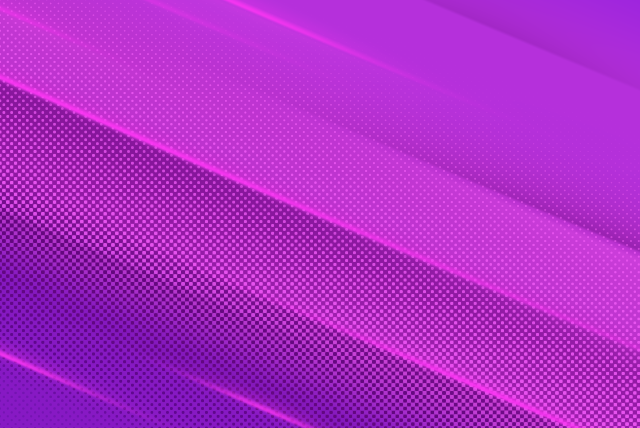
Reproduce this background procedurally as a Shadertoy shader.

```glsl
const float SLOPE = 0.425;
const float BOW = 0.004;
const float DOT_PITCH = 0.0182;
const float CREST_ABOVE = 0.011;
const float CREST_BELOW = 0.0055;
const float DOT_SHADING = 0.5;

const vec3 VIOLET = vec3(0.61, 0.14, 0.87);
const vec3 ORCHID = vec3(0.71, 0.19, 0.86);
const vec3 MAGENTA = vec3(0.74, 0.20, 0.81);
const vec3 PLUM = vec3(0.58, 0.10, 0.65);
const vec3 DEEP_PLUM = vec3(0.39, 0.03, 0.50);
const vec3 INDIGO = vec3(0.37, 0.03, 0.56);
const vec3 CORNER = vec3(0.46, 0.08, 0.70);
const vec3 PINK_DOT = vec3(0.91, 0.33, 0.94);
const vec3 VIOLET_DOT = vec3(0.53, 0.10, 0.77);
const vec3 SHADE = vec3(0.38, 0.02, 0.48);
const vec3 SHEEN = vec3(0.88, 0.30, 0.91);
const vec3 GLOW = vec3(0.98, 0.21, 0.95);

// Crests: offset across the folds, x of the peak, reach along x, strength
const int CREST_COUNT = 7;
const vec4 CRESTS[CREST_COUNT] = vec4[](
    vec4(0.181, 0.25, 1.20, 0.95),
    vec4(-0.230, 0.55, 0.36, 0.90),
    vec4(-0.150, 0.32, 0.28, 0.40),
    vec4(0.021, 0.00, 0.20, 0.60),
    vec4(0.427, 1.15, 0.42, 0.95),
    vec4(0.827, 0.00, 0.24, 0.90),
    vec4(0.690, 0.62, 0.16, 0.80));

// Folds: offset, x of the peak, reach along x, signed depth of the falloff
const int FOLD_COUNT = 10;
const vec4 FOLDS[FOLD_COUNT] = vec4[](
    vec4(0.183, 0.30, 1.10, 0.070),
    vec4(0.430, 1.05, 0.55, 0.080),
    vec4(0.480, 0.00, 0.80, 0.100),
    vec4(-0.042, 1.50, 0.60, -0.060),
    vec4(-0.042, 1.50, 0.60, 0.100),
    vec4(-0.420, 1.15, 0.40, -0.060),
    vec4(-0.230, 0.50, 0.45, 0.080),
    vec4(0.690, 0.62, 0.30, -0.070),
    vec4(0.427, 0.90, 0.50, -0.060),
    vec4(0.021, 0.00, 0.40, 0.060));
// Negative values darken, positive values lighten
const float FOLD_TONE[FOLD_COUNT] = float[](
    -0.65, -0.65, -0.60, -0.45, 0.50, -0.25, 0.30, -0.40, 0.25, 0.25);

float bump(float x, float centre, float reach) {
    float d = (x - centre) / reach;
    return exp(-d * d);
}

// One-sided shading that starts at an edge and fades away from it
float falloff(float d) {
    return smoothstep(0.0, 0.18, d) * exp(-max(d, 0.0));
}

vec3 sheetColor(float t) {
    vec3 c = mix(VIOLET, ORCHID, smoothstep(-0.70, -0.40, t));
    c = mix(c, MAGENTA, smoothstep(-0.25, 0.05, t));
    c = mix(c, PLUM, smoothstep(0.12, 0.26, t));
    c = mix(c, DEEP_PLUM, smoothstep(0.36, 0.54, t));
    c = mix(c, INDIGO, smoothstep(0.56, 0.82, t));
    return mix(c, CORNER, smoothstep(0.82, 0.90, t));
}

// Staggered halftone: dots grow with coverage until only gaps remain
float halftone(vec2 p, float coverage) {
    vec2 wave = cos(6.2832 * p / DOT_PITCH);
    float height = 0.5 + 0.5 * wave.x * wave.y;
    float soft = 0.06 + 1.0 / (DOT_PITCH * iResolution.y);
    return smoothstep(-soft, soft, height - 1.0 + coverage)
         * smoothstep(-0.10, 0.12, coverage);
}

void mainImage(out vec4 fragColor, in vec2 fragCoord) {
    vec2 p = fragCoord / iResolution.y;
    float down = 1.0 - p.y;

    // Coordinate across the slightly bowed diagonal folds
    float t = down - SLOPE * p.x - BOW * sin(2.0944 * p.x);

    // Sheet and dot colours, with weaker shading on the dots
    vec3 sheet = sheetColor(t);
    vec3 dots = mix(PINK_DOT, VIOLET_DOT, smoothstep(0.42, 0.66, t));
    for (int i = 0; i < FOLD_COUNT; i++) {
        vec4 f = FOLDS[i];
        float amount = FOLD_TONE[i] * falloff((t - f.x) / f.w) * bump(p.x, f.y, f.z);
        vec3 tone = amount < 0.0 ? SHADE : SHEEN;
        sheet = mix(sheet, tone, abs(amount));
        dots = mix(dots, tone, abs(amount) * DOT_SHADING);
    }

    float coverage = clamp(0.10 + 0.74 * (down - 0.35 * p.x), -0.2, 0.90);
    vec3 color = mix(sheet, dots, halftone(p, coverage));

    // Bright crests: soft above, crisp below, inside a weak halo
    for (int i = 0; i < CREST_COUNT; i++) {
        vec4 c = CRESTS[i];
        float width = t < c.x ? CREST_ABOVE : CREST_BELOW;
        float line = bump(t, c.x, width);
        float halo = 0.25 * bump(t, c.x - CREST_ABOVE, 2.0 * CREST_ABOVE);
        float amount = c.w * max(line, halo) * bump(p.x, c.y, c.z);
        color = mix(color, GLOW, amount);
    }

    fragColor = vec4(color, 1.0);
}
```
